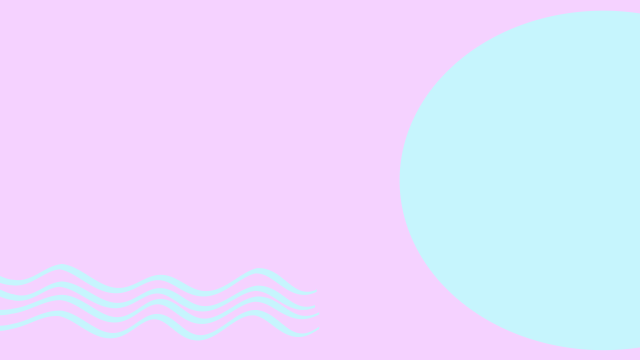
This background is drawn by a Shadertoy shader. Its source:

```glsl
// Flat pastel backdrop: a large aqua ellipse at the right and four wavy ribbons at lower left.

const float CANVAS_HEIGHT = 432.0;   // design units, scaled to any resolution
const float TAU = 6.2831853;

const vec3 LILAC = vec3(0.962, 0.824, 1.0);
const vec3 AQUA  = vec3(0.776, 0.961, 0.992);

const vec2 ELLIPSE_CENTER = vec2(724.0, 215.5);
const vec2 ELLIPSE_RADII  = vec2(244.5, 203.7);

// Ribbon values, one component per ribbon from top to bottom
const float WAVELENGTH  = 117.0;
const vec4 FIRST_CREST  = vec4(75.0, 74.0, 74.0, 69.0);
const vec4 LEFT_HALF    = vec4(58.0, 53.0, 73.0, 71.0);   // first trough to first crest
const vec4 CREST_HEIGHT = vec4(112.0, 91.0, 75.0, 56.0);
const vec4 CREST_DIP    = vec4(10.5, 5.5, 4.0, 4.5);      // lowers the middle crest
const vec4 CREST_TILT   = vec4(2.5, 2.5, 1.0, -0.5);
const vec4 TROUGH_HEIGHT = vec4(93.0, 75.0, 57.0, 38.0);
const vec4 TROUGH_LIFT   = vec4(-2.0, -2.0, 5.0, 3.0);    // raises the last trough
const vec4 RIBBON_END    = vec4(380.0, 378.0, 383.0, 383.0);
const float HALF_THICKNESS = 3.2;
const float SLOPE_THICKNESS = 1.6;   // falling strokes are wider than rising ones

// Approximate signed distance to an ellipse
float ellipseDistance(vec2 q, vec2 radii) {
    float k = length(q / radii);
    return k * (k - 1.0) / max(length(q / (radii * radii)), 1e-6);
}

// Centre heights of the four ribbons at x
vec4 ribbonHeights(float x) {
    // Phase in wavelengths, with a gentle warp about the middle crest
    float fromMiddle = (x - 190.0) / 100.0;
    float warp = 7.0 * sin(0.5 * TAU * (x - 73.0) / WAVELENGTH) * exp(-fromMiddle * fromMiddle);
    vec4 offset = x - warp - FIRST_CREST;
    vec4 phase = mix(offset / WAVELENGTH, 0.5 * (x - FIRST_CREST) / LEFT_HALF,
                     vec4(lessThan(offset, vec4(0.0))));

    // Envelopes that the crests and troughs follow
    float u = clamp((x - 73.0) / WAVELENGTH, 0.0, 2.0);
    float t = clamp((x - 15.0) / 350.0, 0.0, 1.05);
    vec4 crest = CREST_HEIGHT - CREST_TILT * u - CREST_DIP * (1.0 - (u - 1.0) * (u - 1.0))
               + CREST_DIP * 0.0;
    vec4 trough = TROUGH_HEIGHT - t * (35.0 - 24.0 * t) + TROUGH_LIFT * t * t;
    return mix(trough, crest, 0.5 + 0.5 * cos(TAU * phase));
}

// Signed distance to the nearest ribbon
float ribbonDistance(vec2 p) {
    vec4 slope = 0.5 * (ribbonHeights(p.x + 1.0) - ribbonHeights(p.x - 1.0));
    vec4 away = abs(p.y - ribbonHeights(p.x)) / sqrt(1.0 + slope * slope);
    float taper = mix(1.0, 0.5, smoothstep(325.0, 382.0, p.x));
    vec4 d = away - (HALF_THICKNESS - SLOPE_THICKNESS * slope) * taper;
    d = max(d, p.x - RIBBON_END);
    return min(min(d.x, d.y), min(d.z, d.w));
}

void mainImage(out vec4 fragColor, in vec2 fragCoord) {
    float pixel = CANVAS_HEIGHT / iResolution.y;
    vec2 p = fragCoord * pixel;

    // Both shapes share one colour, so a union is enough
    float d = min(ellipseDistance(p - ELLIPSE_CENTER, ELLIPSE_RADII), ribbonDistance(p));
    float coverage = clamp(0.5 - d / pixel, 0.0, 1.0);
    fragColor = vec4(mix(LILAC, AQUA, coverage), 1.0);
}
```
